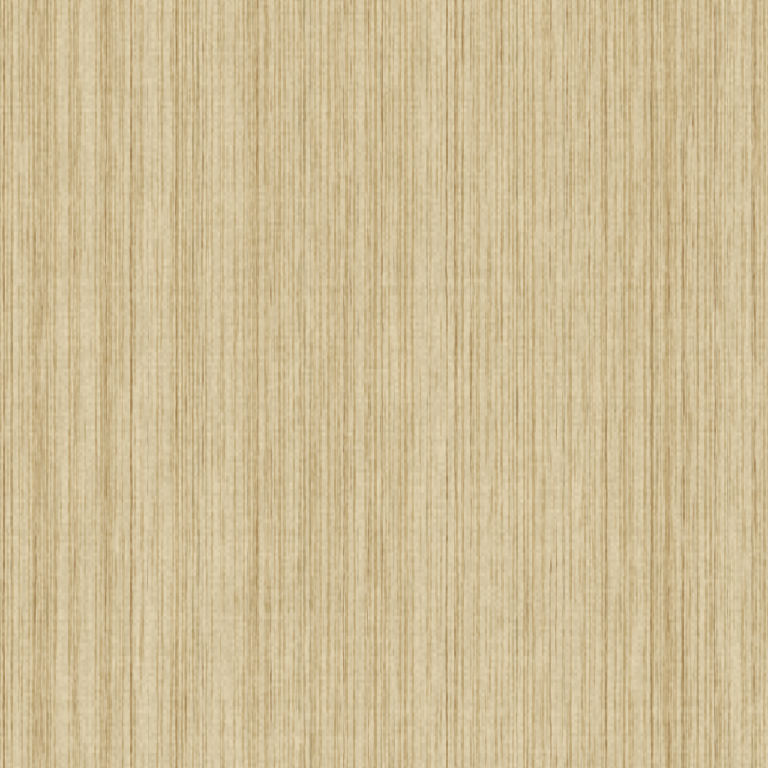
A Shadertoy shader for this texture:

```glsl
#define PALE vec3(0.853, 0.797, 0.665)
#define TAN vec3(0.725, 0.622, 0.420)
#define BROWN vec3(0.610, 0.475, 0.290)
#define GREY vec3(0.630, 0.570, 0.420)
#define WARP_COUNT 256.0
#define WEFT_COUNT 230.0
#define WARP_CONTRAST 0.045
#define CROSSING_CONTRAST 0.050
#define BAND_CONTRAST 0.055

vec3 hash3(vec2 cell) {
    vec3 q = fract(cell.xyx * vec3(0.1031, 0.1030, 0.0973));
    q += dot(q, q.yxz + 33.33);
    return fract((q.xxy + q.yzz) * q.zyx);
}

// Layered sines, roughly -1 to 1
float wave(float t, float phase) {
    return 0.5 * sin(t + phase) + 0.3 * sin(2.3 * t + 1.7 * phase)
         + 0.2 * sin(5.1 * t + 2.9 * phase);
}

// Random value per thread that changes smoothly along its length
float along(float id, float y) {
    float row = floor(y);
    float f = smoothstep(0.0, 1.0, y - row);
    return mix(hash3(vec2(id, row + 17.0)).x, hash3(vec2(id, row + 18.0)).x, f);
}

// One vertical strand per column, broken into uneven dashes
float strand(vec2 uv, float count, float halfWidth, float share, float fadeRate) {
    float x = uv.x * count + 0.08 * wave(uv.y * 11.0, count);
    float id = floor(x);
    vec3 rnd = hash3(vec2(id, count));
    float seed = id + 3.0 * count;
    float jitter = 0.0007 * count * (along(seed, uv.y * 75.0) - 0.5);
    float width = halfWidth * mix(0.6, 1.3, rnd.x);
    float center = mix(0.30, 0.70, rnd.y) + jitter;
    float soft = 0.5 * count / iResolution.y;
    float body = 1.0 - smoothstep(width - soft, width + soft, abs(fract(x) - center));
    float key = rnd.z + 0.20 * wave(uv.y * fadeRate, rnd.x * 60.0 + rnd.y * 9.0)
              + 0.35 * (along(seed, uv.y * 28.0) - 0.5);
    float dash = mix(0.45, 1.2, along(seed + 500.0, uv.y * 120.0));
    return body * dash * smoothstep(0.9 - share, 1.2 - share, key);
}

// Fine cloth: tone per warp thread, per weft row and per crossing
float weave(vec2 uv) {
    vec2 p = uv * vec2(WARP_COUNT, WEFT_COUNT);
    vec2 cell = floor(p);
    vec2 f = smoothstep(0.25, 0.75, fract(p));
    float warp = mix(along(cell.x, uv.y * 14.0), along(cell.x + 1.0, uv.y * 14.0), f.x);
    float weft = mix(hash3(vec2(cell.y, 91.0)).y, hash3(vec2(cell.y + 1.0, 91.0)).y, f.y);
    float low = mix(hash3(cell).z, hash3(cell + vec2(1.0, 0.0)).z, f.x);
    float high = mix(hash3(cell + vec2(0.0, 1.0)).z, hash3(cell + 1.0).z, f.x);
    float crossing = mix(low, high, f.y);
    return WARP_CONTRAST * (warp - 0.5)
         + CROSSING_CONTRAST * (crossing - 0.5 + 0.3 * (weft - 0.5));
}

void mainImage(out vec4 fragColor, in vec2 fragCoord) {
    vec2 uv = fragCoord / iResolution.y;

    // Soft tan bands of several widths, a little stronger toward the top
    float band = 0.7 * wave(uv.x * 15.0, 1.3 + 0.4 * sin(uv.y * 3.0))
               + 0.6 * wave(uv.x * 67.0, 4.0 + 0.5 * sin(uv.y * 5.0));
    band += 0.6 * (uv.y - 0.5);
    vec3 color = mix(PALE, TAN, clamp(0.09 + BAND_CONTRAST * band, 0.0, 1.0));

    // Fine tan strands at three spacings
    for (int i = 0; i < 3; i++) {
        float layer = float(i);
        float amount = strand(uv + 0.137 * layer, 103.0 + 48.0 * layer, 0.16 + 0.05 * layer,
                              0.46 + 0.14 * band, 5.0 + 5.0 * layer);
        color = mix(color, TAN, 0.55 * amount);
    }

    // Sparse long brown strands and short grey flecks
    float brown = strand(uv + 0.31, 97.0, 0.12, 0.22 + 0.07 * band, 4.0);
    color = mix(color, BROWN, 0.60 * brown);
    float fleck = strand(uv + 0.53, 131.0, 0.13, 0.14, 42.0);
    color = mix(color, GREY, 0.50 * fleck);

    color += weave(uv) * vec3(0.95, 1.0, 1.15);
    fragColor = vec4(color, 1.0);
}
```
